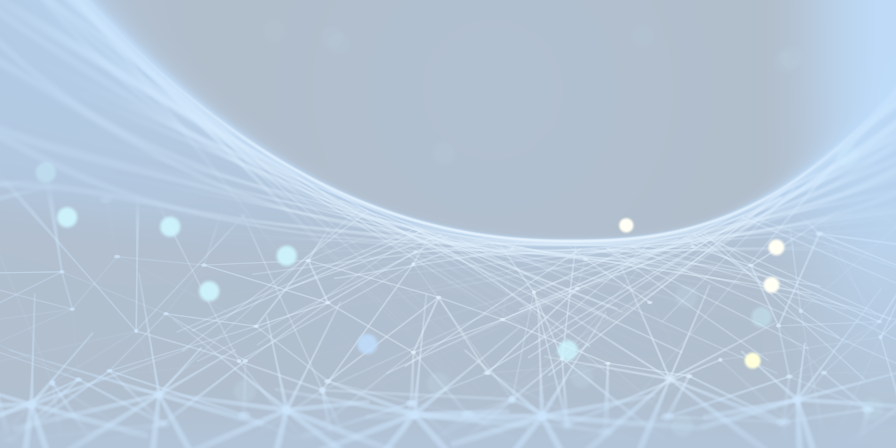
This background is drawn by a WebGL 1 fragment shader. Its source:

```glsl
precision highp float;
// Pale blue network of threads hanging below a glowing curved rim, with soft light spots.
uniform vec2 u_resolution;

const vec3 GREY = vec3(0.695, 0.742, 0.795);
const vec3 HAZE = vec3(0.700, 0.800, 0.910);
const vec3 SKY = vec3(0.750, 0.868, 0.985);
const vec3 THREAD = vec3(0.780, 0.895, 1.000);
const vec3 GLINT = vec3(0.930, 0.970, 1.000);
const vec3 CYAN = vec3(0.810, 0.965, 1.000);
const vec3 WARM = vec3(1.000, 1.000, 0.960);
const float VALLEY = 1.27;

float hash(vec2 p) {
  vec3 q = fract(vec3(p.xyx) * 0.1031);
  q += dot(q, q.yzx + 33.33);
  return fract((q.x + q.y) * q.z);
}

vec2 hash2(vec2 p) { return vec2(hash(p), hash(p + 57.3)); }

// Upper rim of the net, lowest at VALLEY
float rim(float x) {
  float d = x - VALLEY;
  return 0.464 + (d < 0.0 ? 0.46 * pow(-d, 2.15) : 0.75 * pow(d + 1e-5, 2.5));
}

float rimSlope(float x) { return (rim(x + 0.01) - rim(x - 0.01)) / 0.02; }

// Lower border of the veil that hangs from the rim
float hem(float x) {
  float d = x - VALLEY;
  return 0.452 + d * d * (d < 0.0 ? 0.085 : 0.16);
}

float stroke(float d, float w) { return smoothstep(w, 0.0, abs(d)); }

float segment(vec2 p, vec2 a, vec2 b, float w) {
  vec2 ab = b - a;
  float t = clamp(dot(p - a, ab) / dot(ab, ab), 0.0, 1.0);
  return stroke(length(p - a - ab * t), w);
}

float spot(vec2 p, vec2 c, float r) { return smoothstep(r * 1.2, r * 0.65, length(p - c)); }

vec2 node(vec2 id) { return id + 0.1 + 0.8 * hash2(id); }

float link(vec2 q, vec2 a, vec2 b, float w) {
  float strength = smoothstep(0.3, 0.9, hash(a + b + 11.0));
  return strength * segment(q, node(a), node(b), w);
}

// Jittered grid of nodes joined to their neighbours
float plexus(vec2 q, float w) {
  vec2 id = floor(q);
  float sum = 0.0;
  for (int j = -1; j <= 1; j++)
    for (int i = -1; i <= 1; i++) {
      vec2 n = id + vec2(i, j);
      if (i != 0 || j != 0) sum += link(q, id, n, w);
      sum += 1.5 * spot(q, node(n), w * 1.4);
    }
  for (int k = 0; k < 2; k++) {
    vec2 side = vec2(float(k) * 2.0 - 1.0, 0.0);
    sum += link(q, id + side, id + vec2(0.0, 1.0), w);
    sum += link(q, id + side, id - vec2(0.0, 1.0), w);
  }
  return sum;
}

// Threads touching the rim, and shallow chords crossing below it
float rimThreads(vec2 p, float w) {
  float sum = 0.0;
  for (int i = 0; i < 40; i++) {
    float k = float(i);
    vec2 r = hash2(vec2(k, 3.0));
    float x = 0.03 + k * 0.05;
    float m = rimSlope(x) * (0.75 + 0.35 * r.x);
    float d = (p.y - rim(x) + 0.035 * r.y - m * (p.x - x)) / sqrt(1.0 + m * m);
    sum += 0.5 * stroke(d, w) * exp(-7.0 * (p.x - x) * (p.x - x));
    vec2 a = vec2(0.7 + 1.1 * r.x, 0.0);
    a.y = rim(a.x) - 0.02;
    float reach = (r.y < 0.5 ? -0.25 : 0.25) + (r.y - 0.5) * 0.9;
    vec2 b = vec2(a.x + reach, 0.13 + 0.27 * hash(vec2(k, 8.0)));
    sum += 0.5 * segment(p, a, b, w * 0.9) * (0.4 + 0.6 * hash(vec2(k, 15.0)));
  }
  return sum;
}

// Curved strands spread between hem and rim
float veilStrands(vec2 p, float w) {
  float sum = 0.0;
  for (int i = 0; i < 9; i++) {
    float k = float(i);
    float t = k / 8.0 + 0.06 * sin(p.x * 5.0 + k * 2.4);
    sum += 0.25 * stroke(p.y - mix(hem(p.x), rim(p.x), t), w * 1.3);
  }
  return sum;
}

// Hubs along the bottom, each with a fan of rays
float fans(vec2 p, float w) {
  float sum = 0.0;
  for (int i = 0; i < 7; i++) {
    float k = float(i);
    vec2 hub = vec2(0.07 + 0.285 * k, 0.07 + 0.1 * hash(vec2(k, 5.0)));
    sum += 0.4 * spot(p, hub, 0.012);
    for (int j = 0; j < 9; j++) {
      vec2 r = hash2(vec2(k, float(j) + 20.0));
      float angle = (float(j) + r.x) * 0.7;
      vec2 tip = hub + (0.16 + 0.24 * r.y) * vec2(cos(angle), 0.7 * sin(angle));
      sum += 0.7 * segment(p, hub, tip, w) * (1.0 - 0.7 * smoothstep(0.0, 0.35, length(p - hub)));
    }
  }
  return sum;
}

void main() {
  vec2 p = gl_FragCoord.xy / u_resolution * vec2(2.0, 1.0);
  float m = rimSlope(p.x);
  float depth = (rim(p.x) - p.y) / sqrt(1.0 + m * m);
  float far = smoothstep(0.4, 1.15, abs(p.x - VALLEY) * (p.x > VALLEY ? 1.5 : 1.0));
  float inside = smoothstep(-0.006 - 0.02 * far, 0.006 + 0.02 * far, depth);
  float veil = inside * smoothstep(-0.1, 0.06, p.y - hem(p.x));

  // Backdrop and broad glows
  vec2 centre = p - vec2(1.1, 0.8);
  vec3 col = mix(GREY, HAZE, 0.25 * exp(-6.0 * dot(centre, centre)));
  col = mix(col, HAZE, 0.15 * inside);
  col = mix(col, HAZE, 0.5 * smoothstep(0.5, 0.0, p.x) * smoothstep(0.35, 0.9, p.y));
  col = mix(col, SKY, 0.9 * smoothstep(1.68, 1.98, p.x) * smoothstep(-0.2, 0.85, p.y));
  col = mix(col, HAZE, veil * (0.25 + 0.35 * far));
  float rimGlow = exp(-abs(depth) / (depth > 0.0 ? 0.02 + 0.07 * far : 0.004 + 0.022 * far));
  col = mix(col, SKY, 0.75 * rimGlow);
  col = mix(col, HAZE, 0.35 * smoothstep(0.14, 0.0, p.y));

  // Threads, softer when far away or near the bottom
  float thin = max(0.0036, 1.2 / u_resolution.y);
  float width = thin + 0.01 * far * smoothstep(0.38, 0.7, p.y) + 0.008 * smoothstep(0.2, 0.0, p.y);
  float net = plexus(p * vec2(5.0, 8.0), width * 6.0) * 0.6;
  net += plexus(mat2(0.94, 0.34, -0.34, 0.94) * p * 3.7 + 9.0, width * 3.5) * 0.55;
  net *= smoothstep(0.04, -0.06, p.y - hem(p.x)) * smoothstep(0.0, 0.15, p.y);
  net += rimThreads(p, width) + veilStrands(p, width) + fans(p, width * 1.1);
  float focus = (1.0 - far) * smoothstep(0.08, 0.2, p.y);
  vec3 threadColor = mix(THREAD, GLINT, 0.2 + 0.6 * focus);
  col = mix(col, threadColor, 0.9 * inside * (1.0 - exp(-net * 1.25)));
  col = mix(col, GLINT, 0.75 * stroke(depth - 0.002, 0.0055) * (1.0 - far));

  // Faint scattered discs
  for (int i = 0; i < 14; i++) {
    vec2 c = hash2(vec2(float(i), 41.0)) * vec2(2.0, 0.95);
    col = mix(col, CYAN, (c.y > rim(c.x) ? 0.05 : 0.15) * spot(p, c, 0.026));
  }
  // Bright discs: a cool chain falling to the right, then a warm column
  for (int i = 0; i < 3; i++) {
    float k = float(i);
    vec2 c = vec2(0.15 + 0.23 * k + 0.015 * k * (k - 1.0), 0.515 - 0.022 * k * k + 0.001 * k);
    col = mix(col, CYAN, 0.9 * spot(p, c, 0.024));
  }
  col = mix(col, CYAN, 0.9 * spot(p, vec2(0.467, 0.35), 0.024));
  col = mix(col, SKY, 0.85 * spot(p, vec2(0.82, 0.232), 0.024));
  col = mix(col, CYAN, 0.8 * spot(p, vec2(1.267, 0.218), 0.024));
  col = mix(col, CYAN, 0.4 * spot(p, vec2(0.102, 0.615), 0.024));
  col = mix(col, CYAN, 0.4 * spot(p, vec2(1.7, 0.292), 0.024));
  col = mix(col, WARM, spot(p, vec2(1.398, 0.497), 0.017));
  col = mix(col, WARM, spot(p, vec2(1.733, 0.448), 0.019));
  col = mix(col, WARM, spot(p, vec2(1.722, 0.364), 0.019));
  col = mix(col, WARM * vec3(1.0, 1.0, 0.9), spot(p, vec2(1.68, 0.195), 0.019));
  gl_FragColor = vec4(col, 1.0);
}
```
